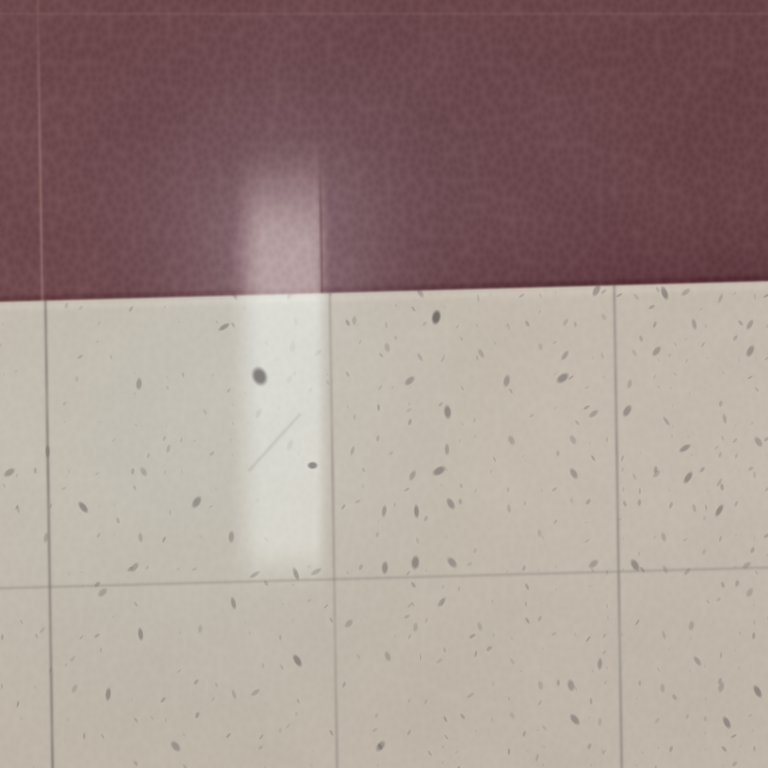
Write a Shadertoy shader that draws this texture.

```glsl
const vec3 CREAM = vec3(0.765, 0.728, 0.680);
const vec3 MAROON = vec3(0.410, 0.268, 0.282);
const vec3 SPECK_COLOR = vec3(0.40, 0.38, 0.37);
const vec3 SEAM_COLOR = vec3(0.47, 0.44, 0.42);
const vec3 SEAM_PINK = vec3(0.62, 0.48, 0.47);
const float TILE = 0.3705;       // spacing of the upright seams
const float FIRST_SEAM = 0.0685;
const float SEAM_LEAN = 0.0155;
const float ROW_SLOPE = 0.027;
const float BAND_EDGE = 0.607;   // cream to maroon, at the left side
const float LOWER_SEAM = 0.234;
const float SEAM_WIDTH = 0.0024;

vec2 hash2(vec2 p) {
    vec3 q = fract(p.xyx * vec3(0.1031, 0.1030, 0.0973));
    q += dot(q, q.yzx + 33.33);
    return fract((q.xx + q.yz) * q.zy);
}

// Distance to the nearest scattered point
float cellular(vec2 p) {
    vec2 cell = floor(p), f = fract(p);
    float nearest = 2.0;
    for (int j = -1; j <= 1; j++)
        for (int i = -1; i <= 1; i++) {
            vec2 o = vec2(i, j);
            nearest = min(nearest, length(o + hash2(cell + o) - f));
        }
    return nearest;
}

float layeredSines(vec2 p) {
    float sum = 0.0, weight = 0.5;
    for (int i = 0; i < 4; i++) {
        sum += weight * sin(p.x + 1.7 * sin(p.y)) * sin(p.y + 1.3 * sin(p.x));
        p = mat2(1.5, 1.1, -1.1, 1.5) * p + 2.3;
        weight *= 0.6;
    }
    return sum;
}

float gauss(vec2 p, vec2 center, vec2 radius) {
    vec2 d = (p - center) / radius;
    return exp(-dot(d, d));
}

float line(float d, float width) { return exp(-d * d / (width * width)); }

// Soft tilted ellipse
float chip(vec2 p, vec2 radius, float tilt) {
    float c = cos(tilt), s = sin(tilt);
    p = mat2(c, -s, s, c) * p;
    return 1.0 - smoothstep(0.45, 1.2, length(p / radius));
}

// One random chip in some of the cells
float specks(vec2 p, float count, float density) {
    vec2 cell = floor(p * count);
    vec2 place = hash2(cell + 17.0), kind = hash2(cell + 71.0);
    vec2 local = fract(p * count) - mix(vec2(0.28), vec2(0.72), place);
    float size = mix(0.10, 0.24, kind.y);
    float tilt = (place.x - 0.6) * 1.8;
    float mark = chip(local, vec2(size * mix(0.35, 0.6, place.y), size), tilt);
    return mark * step(kind.x, density) * mix(0.25, 1.0, kind.y * kind.y);
}

float scratch(vec2 p, vec2 a, vec2 b) {
    vec2 ab = b - a;
    float t = clamp(dot(p - a, ab) / dot(ab, ab), 0.0, 1.0);
    return line(length(p - a - ab * t), 0.0025);
}

void mainImage(out vec4 fragColor, in vec2 fragCoord) {
    vec2 uv = fragCoord / iResolution.xy;
    float row = uv.y - ROW_SLOPE * uv.x;
    float fromEdge = row - BAND_EDGE;
    float band = smoothstep(-0.0025, 0.0025, fromEdge);
    float cloud = layeredSines(uv * 17.0);
    float grain = cellular(uv * vec2(105.0, 85.0)) - 0.5;

    // Reflected light: narrow column, broad halo
    float column = smoothstep(0.295, 0.345, uv.x) * (1.0 - smoothstep(0.409, 0.431, uv.x));
    column *= smoothstep(0.22, 0.30, uv.y) * (1.0 - smoothstep(0.68, 0.83, uv.y));
    float halo = gauss(uv, vec2(0.365, 0.63), vec2(0.14, 0.17));
    float cool = gauss(uv, vec2(0.23, 0.43), vec2(0.23, 0.25));

    // Cream tiles
    vec3 cream = CREAM + 0.008 * cloud + 0.016 * grain;
    cream += vec3(-0.002, 0.018, 0.022) * cool;
    cream -= vec3(0.020) * smoothstep(0.45, 0.0, uv.y) * step(uv.y, 0.45);
    cream += column * vec3(0.080, 0.098, 0.108) + halo * vec3(0.015, 0.024, 0.034);

    // Flecks, denser toward the right
    float density = mix(0.16, 0.48, uv.x);
    float flecks = 0.55 * specks(uv, 25.0, density) + 0.32 * specks(uv + 0.37, 47.0, density);
    flecks *= 1.0 - 0.75 * column;
    flecks = max(flecks, 0.75 * chip(uv - vec2(0.338, 0.510), vec2(0.010, 0.013), 0.4));
    flecks = max(flecks, 0.85 * chip(uv - vec2(0.568, 0.587), vec2(0.006, 0.010), -0.2));
    flecks = max(flecks, 0.65 * chip(uv - vec2(0.407, 0.394), vec2(0.007, 0.005), 0.0));
    flecks = max(flecks, 0.13 * scratch(uv, vec2(0.325, 0.388), vec2(0.390, 0.460)));
    cream = mix(cream, SPECK_COLOR, flecks);

    // Seams of the cream tiles
    float across = uv.x - FIRST_SEAM + SEAM_LEAN * uv.y;
    float seamId = floor(across / TILE + 0.5);
    float seamOffset = across - seamId * TILE;
    float seamPower = seamId < 0.5 ? 0.62 : (seamId < 1.5 ? 0.30 : 0.46);
    seamPower *= 0.85 + 0.3 * cloud;
    cream = mix(cream, SEAM_COLOR, seamPower * line(seamOffset, SEAM_WIDTH));
    cream = mix(cream, SEAM_COLOR, 0.24 * line(row - LOWER_SEAM, SEAM_WIDTH));

    // Maroon band with mottled grain
    vec3 maroon = MAROON + 0.012 * cloud + 0.045 * grain;
    maroon += vec3(0.020, 0.016, 0.014) * (1.0 - uv.x);
    maroon += vec3(0.010, 0.026, 0.038) * gauss(uv, vec2(0.42, 0.78), vec2(0.36, 0.22));
    maroon -= vec3(0.035, 0.035, 0.025) * smoothstep(0.45, 0.8, uv.x) * exp(-max(fromEdge, 0.0) * 18.0);
    maroon += column * vec3(0.190, 0.210, 0.185) + halo * vec3(0.095, 0.120, 0.130);
    float leftSeam = line(across + 0.004, SEAM_WIDTH) * (1.0 - 0.6 * smoothstep(0.78, 0.98, uv.y));
    maroon = mix(maroon, SEAM_PINK, 0.50 * leftSeam);
    float midSeam = line(across - TILE + 0.010, SEAM_WIDTH);
    maroon = mix(maroon, MAROON, 0.45 * midSeam * (1.0 - smoothstep(0.72, 0.82, uv.y)));
    maroon = mix(maroon, SEAM_PINK, 0.16 * line(uv.y - 0.982, SEAM_WIDTH));

    // Join: dark lip above, pale rim below
    vec3 color = mix(cream, maroon, band);
    color -= 0.05 * line(fromEdge - 0.004, 0.004) * (1.0 - 0.5 * column);
    color += 0.025 * line(fromEdge + 0.007, 0.005);
    fragColor = vec4(clamp(color, 0.0, 1.0), 1.0);
}
```
